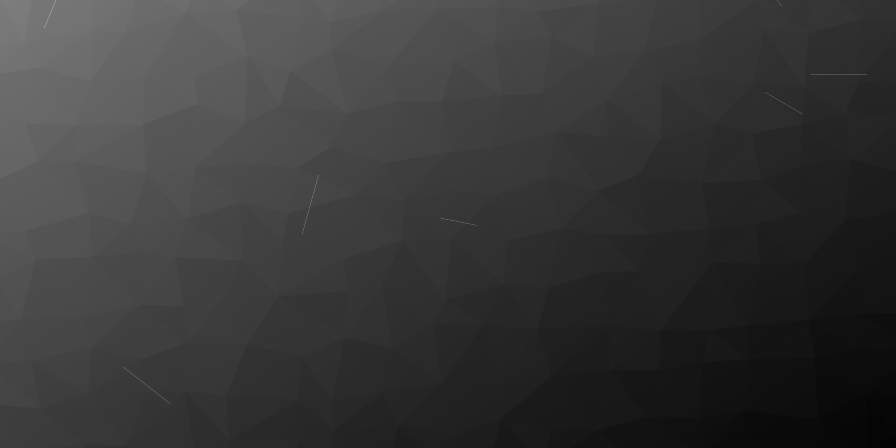
Write a Shadertoy shader that draws this background.

```glsl
// Draws a dark low-poly mesh fading from grey at upper left to black at lower right, with a few hairlines.

const vec2  CELL_SIZE     = vec2(0.115, 0.105); // in canvas heights
const vec2  MESH_ORIGIN   = vec2(0.073, 0.930); // one vertex before jitter
const float JITTER        = 0.50;  // full range of vertex offset, in cells
const float ROW_SLOPE     = 0.06;  // upward tilt of the mesh rows
const vec2  FADE_WEIGHTS  = vec2(0.55, 0.45);
const vec3  FADE_CURVE    = vec3(0.485, -0.62, 0.15);
const float FACET_SHARE   = 0.60;  // flat shading against smooth shading
const float FACET_CONTRAST = 0.015;
const float HAIRLINE_HALF_WIDTH = 0.0004;
const float HAIRLINE_GLOW = 0.25;

// Segment endpoints in canvas heights
const vec4 HAIRLINES[7] = vec4[7](
    vec4(0.099, 0.938, 0.125, 1.000),
    vec4(0.675, 0.479, 0.711, 0.609),
    vec4(0.984, 0.513, 1.065, 0.497),
    vec4(0.276, 0.180, 0.380, 0.099),
    vec4(1.708, 0.794, 1.792, 0.745),
    vec4(1.810, 0.834, 1.935, 0.834),
    vec4(1.734, 1.000, 1.745, 0.987));

vec2 hash22(vec2 p) {
    vec3 q = fract(vec3(p.xyx) * vec3(0.1031, 0.1030, 0.0973));
    q += dot(q, q.yzx + 33.33);
    return fract((q.xx + q.yz) * q.zy);
}

// Brightness of the diagonal fade
float fade(vec2 p, float aspect) {
    float d = dot(vec2(p.x / aspect, 1.0 - p.y), FADE_WEIGHTS);
    return FADE_CURVE.x + d * (FADE_CURVE.y + d * FADE_CURVE.z);
}

vec2 meshVertex(vec2 id) {
    vec2 v = (id + (hash22(id + 47.0) - 0.5) * JITTER) * CELL_SIZE;
    return MESH_ORIGIN + v + vec2(0.0, ROW_SLOPE * v.x);
}

float cross2(vec2 a, vec2 b) { return a.x * b.y - a.y * b.x; }

// Signed distance to the line through a and b, positive on its left
float edgeSide(vec2 p, vec2 a, vec2 b) {
    return cross2(b - a, p - a) / length(b - a);
}

float segmentDistance(vec2 p, vec2 a, vec2 b) {
    vec2 e = b - a;
    return length(p - a - e * clamp(dot(p - a, e) / dot(e, e), 0.0, 1.0));
}

// Adds (shade * coverage, coverage) of one counter-clockwise facet
void addFacet(inout vec2 sum, vec2 p, vec2 a, vec2 b, vec2 c,
              float noise, float aspect, float pixel) {
    float inside = min(edgeSide(p, a, b), min(edgeSide(p, b, c), edgeSide(p, c, a)));
    float coverage = clamp(inside / pixel + 0.5, 0.0, 1.0);
    float flatShade = fade((a + b + c) / 3.0, aspect);
    float shade = mix(fade(p, aspect), flatShade, FACET_SHARE);
    shade += (noise - 0.5) * FACET_CONTRAST;
    sum += vec2(shade, 1.0) * coverage;
}

void mainImage(out vec4 fragColor, in vec2 fragCoord) {
    float pixel = 1.0 / iResolution.y;
    float aspect = iResolution.x * pixel;
    vec2 p = fragCoord * pixel;
    vec2 local = p - MESH_ORIGIN;
    vec2 home = floor((local - vec2(0.0, ROW_SLOPE * local.x)) / CELL_SIZE);

    // Mesh: split each jittered cell along its shorter diagonal
    vec2 sum = vec2(fade(p, aspect), 1.0) * 0.001;
    for (int j = -1; j <= 1; j++) {
        for (int i = -1; i <= 1; i++) {
            vec2 id = home + vec2(i, j);
            vec2 a = meshVertex(id);
            vec2 b = meshVertex(id + vec2(1.0, 0.0));
            vec2 c = meshVertex(id + vec2(1.0, 1.0));
            vec2 d = meshVertex(id + vec2(0.0, 1.0));
            vec2 noise = hash22(id + 71.0);
            if (distance(a, c) < distance(b, d)) {
                addFacet(sum, p, a, b, c, noise.x, aspect, pixel);
                addFacet(sum, p, a, c, d, noise.y, aspect, pixel);
            } else {
                addFacet(sum, p, a, b, d, noise.x, aspect, pixel);
                addFacet(sum, p, b, c, d, noise.y, aspect, pixel);
            }
        }
    }
    float shade = sum.x / sum.y;

    // Hairlines
    float hairline = 0.0;
    for (int i = 0; i < HAIRLINES.length(); i++) {
        float d = segmentDistance(p, HAIRLINES[i].xy, HAIRLINES[i].zw);
        hairline = max(hairline, clamp((HAIRLINE_HALF_WIDTH - d) / pixel + 0.5, 0.0, 1.0));
    }
    shade += HAIRLINE_GLOW * hairline;

    fragColor = vec4(vec3(clamp(shade, 0.0, 1.0)), 1.0);
}
```
